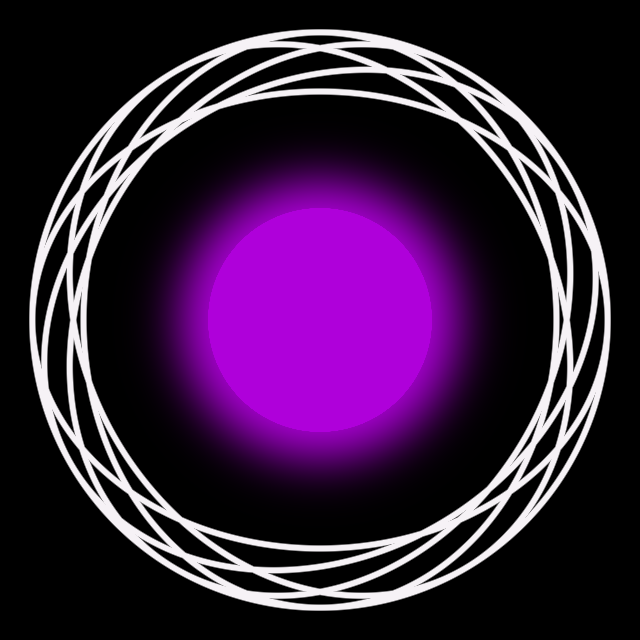
This background is drawn by a Shadertoy shader. Its source:

```glsl
// A glowing violet disc on black, circled by a wreath of thin white rings.
// Each ring is a tilted ellipse sharing one major radius, turned in equal steps;
// the halo is a disc edge softened by a Gaussian falloff.

const vec3 VIOLET = vec3(0.685, 0.0, 0.855);
const vec3 RING_WHITE = vec3(0.965, 0.95, 0.965);
const float TURN_STEP = 0.5235988; // 30 degrees
const int TILTED_RINGS = 5;

vec2 rotate(vec2 p, float angle) {
    float c = cos(angle), s = sin(angle);
    return vec2(c * p.x + s * p.y, c * p.y - s * p.x);
}

// Approximate signed distance to an ellipse, scaled by its gradient
float ellipseDistance(vec2 p, vec2 radii) {
    float k = length(p / radii);
    float slope = length(p / (radii * radii));
    return k * (k - 1.0) / max(slope, 1e-4);
}

// Coverage of a shape from its signed distance
float fill(float dist, float pixel) {
    return clamp(0.5 - dist / pixel, 0.0, 1.0);
}

float ringMask(vec2 p, vec2 radii, float halfWidth, float pixel) {
    return fill(abs(ellipseDistance(p, radii)) - halfWidth, pixel);
}

// Edge blurred by a Gaussian of width sigma
float softEdge(float dist, float sigma) {
    float z = dist / sigma;
    return 0.5 - 0.5 * tanh(0.798 * z * (1.0 + 0.0447 * z * z));
}

// Outer circle plus the turned ellipses inside it
float wreath(vec2 p, float majorRadius, float halfWidth, float pixel) {
    float mask = ringMask(p, vec2(majorRadius), halfWidth, pixel);
    for (int i = 0; i < TILTED_RINGS; i++) {
        float minorRadius = i == 0 ? 0.357 : 0.3695; // the level ring is flatter
        vec2 q = rotate(p, float(i) * TURN_STEP);
        mask = max(mask, ringMask(q, vec2(majorRadius, minorRadius), halfWidth, pixel));
    }
    return mask;
}

void mainImage(out vec4 fragColor, in vec2 fragCoord) {
    float size = min(iResolution.x, iResolution.y);
    float pixel = 1.5 / size;
    vec2 p = (fragCoord - 0.5 * iResolution.xy) / size;
    float r = length(p);

    // Halo and solid disc
    float halo = softEdge(r - 0.2155, 0.039);
    float disc = fill(r - 0.176, pixel);
    vec3 color = VIOLET * max(halo, disc);

    // White rings on top
    color = mix(color, RING_WHITE, wreath(p, 0.4495, 0.0048, pixel));

    fragColor = vec4(color, 1.0);
}
```
